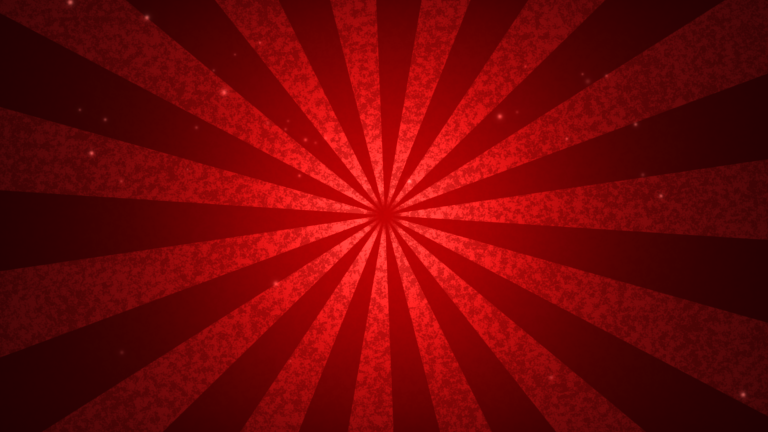
Write a Shadertoy shader that draws this background.

```glsl
const float RAY_COUNT = 15.0;
const float RAY_PHASE = 0.0401;            // angle of one bright ray's axis
const vec2  CENTER = vec2(0.002, 0.002);   // offset from mid canvas, in heights
const float GLOW_RADIUS = 0.49;
const float CORE_RADIUS = 0.20;
const float EDGE_SOFTNESS = 0.0022;
const float GRAIN_SCALE = 52.0;
const float GRAIN_STRENGTH = 0.26;
const float PATCH_SCALE = 9.0;
const int   SPARK_COUNT = 36;
const vec2  LEFT_CLUSTER = vec2(-0.42, 0.29);
const vec2  RIGHT_CLUSTER = vec2(0.36, 0.20);
const vec2  CLUSTER_SPREAD = vec2(0.62, 0.42);

const vec3 DARK_OUTER  = vec3(0.155, 0.006, 0.008);
const vec3 DARK_INNER  = vec3(0.760, 0.006, 0.012);
const vec3 LIGHT_OUTER = vec3(0.285, 0.022, 0.026);
const vec3 LIGHT_INNER = vec3(1.010, 0.045, 0.045);
const vec3 CORE_TINT   = vec3(0.050, 0.215, 0.195);
const vec3 SPARK_COLOR = vec3(0.700, 0.420, 0.390);

vec2 hash2(vec2 p) {
    vec3 q = fract(p.xyx * vec3(0.1031, 0.1030, 0.0973));
    q += dot(q, q.yzx + 33.33);
    return fract((q.xx + q.yz) * q.zy);
}

float cornerSlope(vec2 cell, vec2 offset) {
    float angle = 6.28318 * hash2(cell).x;
    return dot(vec2(cos(angle), sin(angle)), offset);
}

float gradientNoise(vec2 p) {
    vec2 i = floor(p), f = fract(p);
    vec2 u = f * f * f * (f * (f * 6.0 - 15.0) + 10.0);
    vec2 e = vec2(1.0, 0.0);
    float low  = mix(cornerSlope(i, f), cornerSlope(i + e, f - e), u.x);
    float high = mix(cornerSlope(i + e.yx, f - e.yx),
                     cornerSlope(i + e.xx, f - e.xx), u.x);
    return mix(low, high, u.y);
}

float fbm(vec2 p) {
    float sum = 0.0, amplitude = 0.6;
    for (int i = 0; i < 3; i++) {
        sum += amplitude * gradientNoise(p);
        p = mat2(1.6, 1.2, -1.2, 1.6) * p + 17.3;
        amplitude *= 0.85;
    }
    return sum;
}

// Bright ray coverage, with an edge of even width along each ray
float rayMask(vec2 p, float r) {
    float wave = cos(RAY_COUNT * (atan(p.y, p.x) - RAY_PHASE));
    float edge = wave * r / RAY_COUNT;
    float soft = max(EDGE_SOFTNESS, 0.7 / iResolution.y);
    return smoothstep(-soft, soft, edge) * smoothstep(0.012, 0.06, r);
}

// Dust in two loose clusters, with every fourth speck strewn anywhere
float sparks(vec2 p, float aspect) {
    float light = 0.0;
    for (int i = 0; i < SPARK_COUNT; i++) {
        vec2 place = hash2(vec2(float(i) + 3.0, 41.0)) - 0.5;
        vec2 look = hash2(vec2(float(i) + 9.0, 87.0));
        vec2 cluster = i % 2 == 0 ? LEFT_CLUSTER : RIGHT_CLUSTER;
        vec2 pos = i % 4 == 3 ? place * vec2(aspect, 1.0)
                              : cluster + place * CLUSTER_SPREAD;
        float radius = mix(0.0025, 0.0060, look.x * look.x);
        float d = length(p - pos) / radius;
        float strength = mix(0.15, 0.80, look.y * look.x);
        light += strength * (exp(-d * d) + 0.2 * exp(-0.2 * d * d));
    }
    return light;
}

void mainImage(out vec4 fragColor, in vec2 fragCoord) {
    vec2 canvas = (fragCoord - 0.5 * iResolution.xy) / iResolution.y;
    float aspect = iResolution.x / iResolution.y;
    vec2 p = canvas - CENTER;
    float r = length(p);

    // Radial falloff of both ray colours
    float glow = exp(-r * r / (GLOW_RADIUS * GLOW_RADIUS));
    float core = exp(-r * r / (CORE_RADIUS * CORE_RADIUS));
    vec3 dark = mix(DARK_OUTER, DARK_INNER, glow);
    vec3 light = mix(LIGHT_OUTER, LIGHT_INNER, glow) + CORE_TINT * core;

    // Worn grain: fine specks, gathered in ragged patches
    float patches = gradientNoise(canvas * PATCH_SCALE + 5.0)
                  + 0.6 * gradientNoise(canvas * PATCH_SCALE * 2.3);
    float specks = smoothstep(-0.35, 0.35, fbm(canvas * GRAIN_SCALE) + 0.25 * patches);
    float wear = GRAIN_STRENGTH * (specks - 0.55);
    light *= 1.0 + wear * vec3(1.0, 2.6, 2.6);
    dark *= 1.0 + 0.12 * wear;

    vec3 color = mix(dark, light, rayMask(p, r));

    // Darker rim
    vec2 rim = abs(canvas) / vec2(0.5 * aspect, 0.5);
    color *= 1.0 - 0.14 * pow(rim.x, 6.0) - 0.08 * pow(rim.y, 8.0);

    color += SPARK_COLOR * sparks(canvas, aspect);
    fragColor = vec4(clamp(color, 0.0, 1.0), 1.0);
}
```
